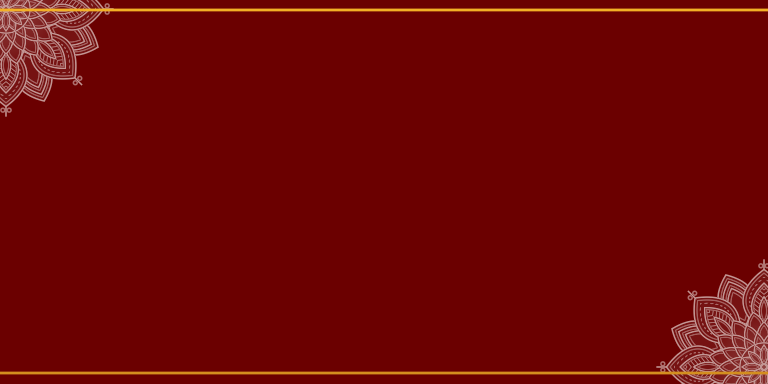
Write a Shadertoy shader that draws this background.

```glsl
// Deep red banner with two gold rules and lace mandalas in opposite corners.
#define BASE_RED vec3(0.42, 0.0, 0.0)
#define LACE_PINK vec3(0.80, 0.65, 0.64)
#define GOLD_TOP vec3(0.95, 0.69, 0.15)
#define GOLD_BOTTOM vec3(0.83, 0.56, 0.12)
#define RULE_HEIGHTS vec2(0.0286, 0.974)
#define RULE_WIDTH 0.0072
#define MANDALA_RADIUS 0.273
#define TOP_LEFT vec2(0.0156, 0.9766)
#define BOTTOM_RIGHT vec2(1.9896, 0.0443)
#define THREAD 0.0075
#define VEIL 0.12

const float TAU = 6.2831853;

// Coverage of the region where d is negative.
float cover(float d, float px) {
    return clamp(0.5 - d / px, 0.0, 1.0);
}

// Thread along d = 0; very thin threads fade instead of breaking up.
float stroke(float d, float px) {
    return min(1.0, 2.0 * THREAD / px) * cover(abs(d) - max(THREAD, 0.5 * px), px);
}

// Rotate a point into the wedge around the nearest of n spokes.
vec2 foldSpokes(vec2 p, float n, float turn) {
    float wedge = TAU / n;
    float a = atan(p.y, p.x + 1e-6) - turn * wedge;
    a = mod(a + 0.5 * wedge, wedge) - 0.5 * wedge;
    return length(p) * vec2(cos(a), sin(a));
}

// Pointed leaf on the x axis from span.x to span.y.
float leaf(vec2 p, vec2 span, float halfWidth) {
    float len = span.y - span.x;
    float t = (p.x - span.x) / len;
    float slope = 4.0 * halfWidth * (1.0 - 2.0 * t) / len;
    return (abs(p.y) - 4.0 * halfWidth * t * (1.0 - t)) / sqrt(1.0 + slope * slope);
}

// Veiled leaf with an outline and a fainter inner line.
float layLeaf(float ink, vec2 p, vec2 span, float halfWidth, float inset, float px) {
    float d = leaf(p, span, halfWidth);
    ink = mix(ink, VEIL, cover(d, px));
    return max(ink, max(stroke(d, px), 0.65 * stroke(d + inset, px)));
}

// Slanted veins on both sides of a leaf.
float veins(vec2 p, float d, float spacing, float px) {
    float v = (p.x - 0.8 * abs(p.y)) / spacing;
    float line = abs(fract(v) - 0.5) * spacing;
    return 0.75 * stroke(line, px) * cover(d + 0.018, px);
}

// Lace pattern; the petal tips lie near radius one.
float mandala(vec2 p, float px) {
    float r = length(p);
    if (r > 1.1) return 0.0;
    vec2 q = foldSpokes(p, 8.0, 0.0);
    vec2 between = foldSpokes(p, 8.0, 0.5);
    float ink = 0.0;

    // Rear petals: nested leaves
    for (int i = 0; i < 3; i++) {
        float k = float(i);
        ink = layLeaf(ink, between, vec2(0.44, 0.95 - 0.07 * k), 0.17 - 0.035 * k, 0.03, px);
    }

    // Front petals with a row of beads and a veined heart
    ink = layLeaf(ink, q, vec2(0.33, 0.93), 0.20, 0.028, px);
    float bead = abs(fract(q.x / 0.04) - 0.5) * 0.04 - 0.012;
    float rim = leaf(q, vec2(0.33, 0.93), 0.20);
    ink = max(ink, 0.7 * stroke(rim + 0.062, px) * cover(bead, px));
    ink = layLeaf(ink, q, vec2(0.35, 0.80), 0.118, 0.020, px);
    float heart = leaf(q, vec2(0.35, 0.80), 0.118);
    ink = max(ink, veins(q, heart, 0.042, px));
    ink = layLeaf(ink, q, vec2(0.40, 0.67), 0.045, 0.02, px);

    // Small curled finials
    float curl = length(vec2(q.x - 0.965, abs(q.y) - 0.030)) - 0.018;
    float stem = length(vec2(max(abs(q.x - 0.97) - 0.05, 0.0), q.y));
    ink = max(ink, max(0.75 * stroke(curl, px), stroke(stem, px)));

    // Overlapping scales, from the outside inwards
    for (int i = 0; i < 3; i++) {
        float k = float(i);
        vec2 s = foldSpokes(p, 16.0, 0.5 * mod(k + 1.0, 2.0));
        float tip = 0.53 - 0.10 * k;
        ink = layLeaf(ink, s, vec2(tip - 0.25, tip), 0.075 - 0.012 * k, 0.024, px);
    }

    // Central rosette
    ink = mix(ink, VEIL, cover(r - 0.23, px));
    ink = max(ink, stroke(r - 0.23, px));
    ink = layLeaf(ink, between, vec2(0.03, 0.22), 0.04, 0.016, px);
    ink = layLeaf(ink, q, vec2(0.02, 0.21), 0.035, 0.016, px);
    ink = max(ink, stroke(r - 0.035, px));

    // Finer lace thickens towards the middle
    return max(ink, 0.28 * (1.0 - smoothstep(0.2, 0.75, r)));
}

void mainImage(out vec4 fragColor, in vec2 fragCoord) {
    vec2 uv = fragCoord / iResolution.xy;
    vec2 p = vec2(2.0 * uv.x, uv.y);
    float px = 1.0 / iResolution.y;
    vec3 color = BASE_RED;

    // Corner lace
    float lacePx = px / MANDALA_RADIUS;
    float lace = mandala((p - TOP_LEFT) / MANDALA_RADIUS, lacePx);
    lace = max(lace, mandala((p - BOTTOM_RIGHT) / MANDALA_RADIUS, lacePx));
    color = mix(color, LACE_PINK, 0.9 * lace);

    // Gold rules
    vec2 rule = abs(p.y - RULE_HEIGHTS) - 0.5 * RULE_WIDTH;
    color = mix(color, GOLD_BOTTOM, cover(rule.x, px));
    color = mix(color, GOLD_TOP, cover(rule.y, px));

    fragColor = vec4(color, 1.0);
}
```
